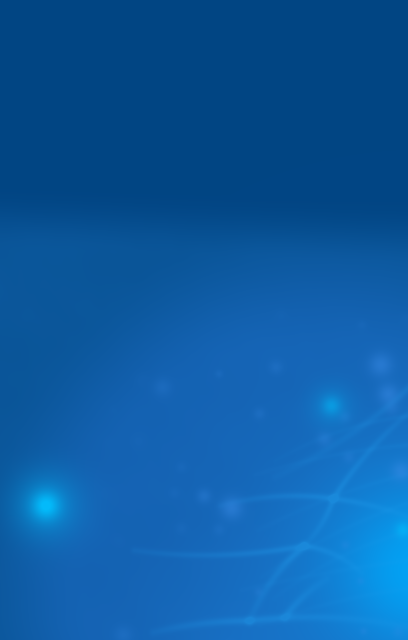
Give the GLSL for this background, as a Shadertoy shader.

```glsl
const vec3 NAVY = vec3(0.005, 0.270, 0.515);
const vec3 DEEP_BLUE = vec3(0.040, 0.335, 0.600);
const vec3 ROYAL_BLUE = vec3(0.080, 0.385, 0.700);
const vec3 BRIGHT_BLUE = vec3(0.100, 0.470, 0.810);
const vec3 CYAN = vec3(0.000, 0.650, 0.970);
const vec3 PERIWINKLE = vec3(0.220, 0.540, 0.900);

float gaussian(float d, float radius) {
    return exp(-d * d / (radius * radius));
}

float glow(vec2 p, vec2 center, float radius) {
    return gaussian(length(p - center), radius);
}

vec2 hash2(vec2 cell) {
    vec2 q = vec2(dot(cell, vec2(127.1, 311.7)), dot(cell, vec2(269.5, 183.3)));
    return fract(sin(q) * 4375.85);
}

// Layered sines give a soft, slanted mottling
float mottle(vec2 p) {
    float sum = 0.0;
    float amplitude = 0.5;
    for (int i = 0; i < 4; i++) {
        sum += amplitude * sin(p.x + 1.7 * sin(p.y)) * cos(p.y - 0.6 * p.x);
        p = mat2(1.5, 1.1, -1.1, 1.5) * p + 1.3;
        amplitude *= 0.5;
    }
    return sum;
}

// Soft bowed thread that fades toward its far end
float strand(vec2 p, vec2 a, vec2 b, float width, float bend) {
    vec2 axis = b - a;
    float t = clamp(dot(p - a, axis) / dot(axis, axis), 0.0, 1.0);
    vec2 bow = vec2(-axis.y, axis.x) * bend * 4.0 * t * (1.0 - t);
    return gaussian(length(p - a - axis * t - bow), width) * mix(1.0, 0.3, t);
}

// Jittered cells hold faint specks of varied size
float specks(vec2 p, float cellSize, float density) {
    vec2 home = floor(p / cellSize);
    float sum = 0.0;
    for (int y = -1; y <= 1; y++) {
        for (int x = -1; x <= 1; x++) {
            vec2 cell = home + vec2(x, y);
            vec2 center = (cell + 0.15 + 0.7 * hash2(cell)) * cellSize;
            vec2 trait = hash2(cell + 37.0);
            float radius = cellSize * mix(0.08, 0.17, trait.y);
            sum += step(trait.x, density) * glow(p, center, radius);
        }
    }
    return sum;
}

// Threads spreading from two junctions and the lower edge
float filaments(vec2 p) {
    vec2 upper = vec2(0.521, 0.221);
    vec2 middle = vec2(0.475, 0.147);
    vec2 lower = vec2(0.390, 0.030);
    float sum = strand(p, upper, vec2(0.645, 0.360), 0.005, 0.04);
    sum += strand(p, upper, vec2(0.345, 0.210), 0.005, -0.05);
    sum += strand(p, upper, vec2(0.645, 0.190), 0.005, 0.03);
    sum += strand(p, upper, middle, 0.005, 0.06);
    sum += strand(p, middle, lower, 0.006, -0.06);
    sum += strand(p, middle, vec2(0.210, 0.140), 0.005, 0.04);
    sum += strand(p, middle, vec2(0.565, 0.105), 0.005, 0.08);
    sum += strand(p, lower, vec2(0.640, 0.020), 0.006, 0.04);
    sum += strand(p, lower, vec2(0.240, 0.012), 0.006, -0.03);
    sum += strand(p, vec2(0.445, 0.035), vec2(0.510, 0.095), 0.006, 0.05);
    sum += 0.6 * strand(p, vec2(0.640, 0.395), vec2(0.430, 0.255), 0.006, 0.04);
    // Fine side threads fan out from the right
    for (int i = 0; i < 7; i++) {
        vec2 shift = hash2(vec2(i, 11));
        vec2 root = vec2(0.64, 0.08 + 0.045 * float(i));
        vec2 tip = root - vec2(0.20 + 0.15 * shift.x, 0.04 + 0.08 * shift.y);
        sum += 0.3 * strand(p, root, tip, 0.004, 0.12 * (shift.x - 0.5));
    }
    return sum;
}

void mainImage(out vec4 fragColor, in vec2 fragCoord) {
    vec2 p = fragCoord / iResolution.y;
    float grain = mottle(p * 13.0);

    // Dark upper band, blue field and broad dome
    float field = 1.0 - smoothstep(0.61, 0.71, p.y + 0.04 * p.x);
    float domeDistance = length(p - vec2(0.50, 0.10)) + 0.012 * grain;
    float dome = 1.0 - smoothstep(0.36, 0.56, domeDistance);
    vec3 color = mix(NAVY, DEEP_BLUE, field);
    color = mix(color, ROYAL_BLUE, dome * field);
    color += vec3(0.004, 0.008, 0.012) * grain * field;

    // Light gathered at the lower right
    vec2 source = vec2(0.655, 0.110);
    color = mix(color, BRIGHT_BLUE, 0.85 * glow(p, source, 0.27));
    color = mix(color, BRIGHT_BLUE, 0.45 * glow(p, vec2(0.40, -0.03), 0.15));
    color = mix(color, CYAN, 0.65 * glow(p, source, 0.15));
    color = mix(color, CYAN, 0.75 * glow(p, source, 0.075));

    // Threads and scattered specks
    float network = min(filaments(p), 1.3);
    color = mix(color, vec3(0.13, 0.62, 0.93), 0.34 * network);
    float scatter = specks(p, 0.065, 0.45) * dome * smoothstep(0.1, 0.5, p.x);
    color = mix(color, PERIWINKLE, 0.22 * scatter * (1.0 - smoothstep(0.42, 0.55, p.y)));

    // Larger pale spots
    float spots = glow(p, vec2(0.362, 0.206), 0.017) + glow(p, vec2(0.595, 0.430), 0.018);
    spots += glow(p, vec2(0.607, 0.384), 0.016) + glow(p, vec2(0.627, 0.264), 0.015);
    spots += 0.6 * (glow(p, vec2(0.507, 0.314), 0.011) + glow(p, vec2(0.319, 0.225), 0.011));
    spots += 0.4 * (glow(p, vec2(0.254, 0.395), 0.014) + glow(p, vec2(0.193, 0.008), 0.014));
    color = mix(color, PERIWINKLE, 0.5 * min(spots, 1.0));

    // Cyan lights with wide halos
    vec2 leftLight = vec2(0.072, 0.210);
    vec2 rightLight = vec2(0.518, 0.366);
    float lights = 0.45 * glow(p, leftLight, 0.052) + 0.60 * glow(p, leftLight, 0.021);
    lights += 0.25 * glow(p, rightLight, 0.032) + 0.35 * glow(p, rightLight, 0.014);
    lights += 0.60 * glow(p, vec2(0.630, 0.172), 0.012);
    color = mix(color, vec3(0.01, 0.73, 0.98), min(lights, 1.0));

    fragColor = vec4(color, 1.0);
}
```
